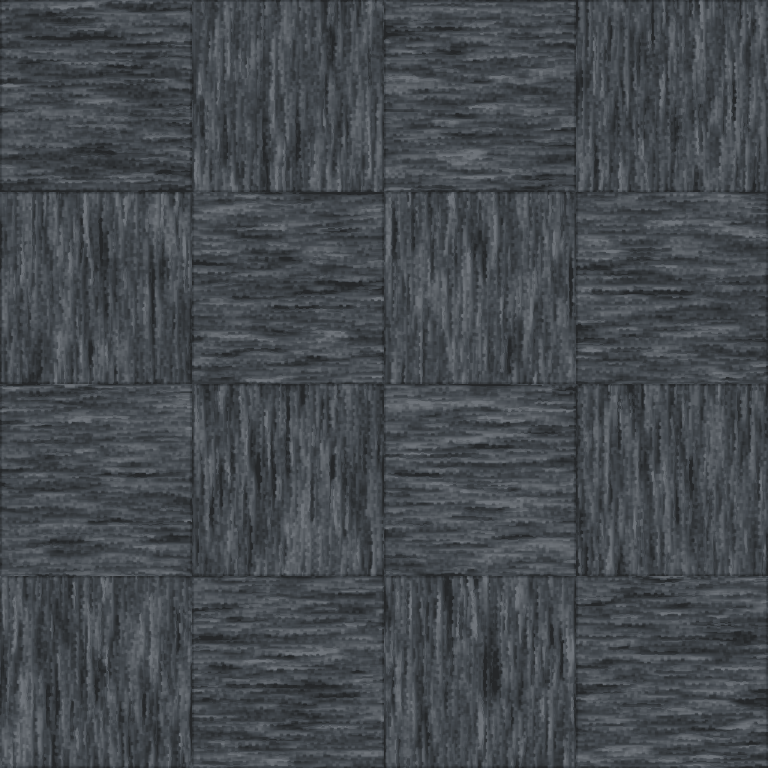
This texture is drawn by a three.js fragment shader. Its source:

```glsl
// Carpet tiles of streaked charcoal yarn, laid in a quarter-turned checkerboard.
varying vec2 vUv;

const float TILES = 4.0;            // repeats across and down
const vec3 SHADOW = vec3(0.165, 0.177, 0.187);
const vec3 CHARCOAL = vec3(0.267, 0.289, 0.311);
const vec3 HIGHLIGHT = vec3(0.405, 0.425, 0.447);

// Streak cells per tile: along the yarn, across the yarn
const vec2 BAND_CELLS = vec2(2.0, 11.0);
const vec2 YARN_CELLS = vec2(4.0, 38.0);
const vec2 STRAND_CELLS = vec2(9.0, 72.0);
const vec2 CREVICE_CELLS = vec2(3.5, 40.0);
const vec2 FLECK_CELLS = vec2(6.0, 52.0);
const vec2 GRAIN_CELLS = vec2(56.0, 64.0);

const float BAND_AMOUNT = 0.24;
const float YARN_AMOUNT = 0.58;
const float STRAND_AMOUNT = 0.40;
const float GRAIN_AMOUNT = 0.34;
const float CREVICE_AMOUNT = 0.36;
const float FLECK_AMOUNT = 0.32;
const float FRAY = 0.009;           // sideways roughness of the yarn
const float SEAM_WIDTH = 0.011;     // half width, in tiles
const float SEAM_DEPTH = 0.30;

float hash(vec2 p) {
  vec3 q = fract(vec3(p.xyx) * 0.1031);
  q += dot(q, q.yzx + 33.33);
  return fract((q.x + q.y) * q.z);
}

// Random tone along one row, its dashes shifted by a random offset
float dash(float x, float row, float seed) {
  x += 17.0 * hash(vec2(row, seed + 5.3));
  float cell = floor(x);
  float blend = smoothstep(0.25, 0.75, x - cell);
  float y = row + seed;
  return mix(hash(vec2(cell, y)), hash(vec2(cell + 1.0, y)), blend);
}

// Rows of dashes with softened sides
float streak(vec2 p, vec2 cells, float seed) {
  vec2 q = p * cells;
  float row = floor(q.y);
  float blend = smoothstep(0.2, 0.8, q.y - row);
  return mix(dash(q.x, row, seed), dash(q.x, row + 1.0, seed), blend);
}

void main() {
  vec2 grid = vUv * TILES;
  vec2 tile = floor(grid);
  vec2 local = grid - tile;
  float seed = 100.0 + 611.0 * hash(tile + 3.7);

  // Turn alternate tiles so that p.x always runs along the yarn
  float turned = mod(tile.x + tile.y, 2.0);
  vec2 p = turned < 0.5 ? local.yx : local;

  // Fray the yarn edges
  float grain = streak(p, GRAIN_CELLS, seed + 11.0) - 0.5;
  p.y += FRAY * grain + 0.0015 * sin(p.x * 19.0 + seed);

  // Layer the streaks, from broad bands to fine fibres
  float tone = 0.5 + GRAIN_AMOUNT * grain;
  tone += BAND_AMOUNT * (streak(p, BAND_CELLS, seed + 101.0) - 0.5);
  tone += YARN_AMOUNT * (streak(p, YARN_CELLS, seed + 203.0) - 0.5);
  tone += STRAND_AMOUNT * (streak(p, STRAND_CELLS, seed + 307.0) - 0.5);

  // Dark gaps and pale flecks
  float crevice = streak(p, CREVICE_CELLS, seed + 409.0);
  float fleck = streak(p, FLECK_CELLS, seed + 503.0);
  tone -= CREVICE_AMOUNT * smoothstep(0.76, 0.95, crevice);
  tone += FLECK_AMOUNT * smoothstep(0.78, 0.96, fleck);

  // Shaded seams between tiles
  vec2 edge = min(local, 1.0 - local);
  float seam = 1.0 - smoothstep(0.3, 1.4, min(edge.x, edge.y) / SEAM_WIDTH);
  tone -= SEAM_DEPTH * seam;

  tone = clamp(tone, -0.1, 1.1);
  vec3 colour = tone < 0.5
    ? mix(SHADOW, CHARCOAL, tone * 2.0)
    : mix(CHARCOAL, HIGHLIGHT, tone * 2.0 - 1.0);
  gl_FragColor = vec4(colour, 1.0);
}
```
